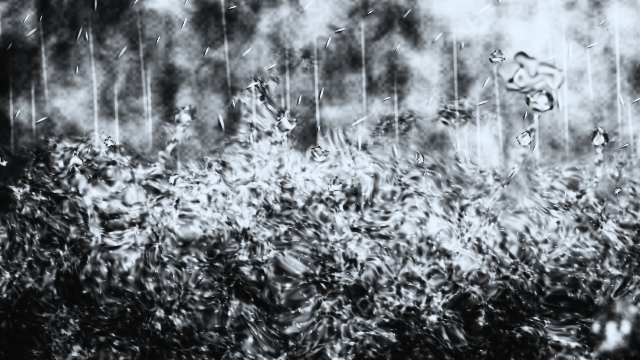
Reproduce this texture procedurally as a WebGL 2 fragment shader.

```glsl
#version 300 es
precision highp float;
// Rain striking water: a blurred grey backdrop, a ragged mass of glassy spray,
// thin strands, scattered drops and falling streaks. Layers add up in an
// unbounded "exposure" value that a logistic curve turns into cool greys.
uniform vec2 u_resolution;
out vec4 fragColor;

float hash(vec2 p) {
  return fract(sin(dot(p, vec2(127.1, 311.7))) * 43758.5453);
}

vec2 hash2(vec2 p) {
  return vec2(hash(p), hash(p + 37.3));
}

mat2 rotation(float a) {
  return mat2(cos(a), sin(a), -sin(a), cos(a));
}

float noise(vec2 p) {
  vec2 i = floor(p), f = fract(p);
  f = f * f * (3.0 - 2.0 * f);
  return mix(mix(hash(i), hash(i + vec2(1, 0)), f.x),
             mix(hash(i + vec2(0, 1)), hash(i + vec2(1, 1)), f.x), f.y);
}

// Noise centred on zero with a spread near one
float wave(vec2 p) {
  return (noise(p) - 0.5) * 4.6;
}

// Curved filaments, centred on zero
float ridge(vec2 p) {
  return 0.34 - abs(2.0 * noise(p) - 1.0);
}

vec2 warp(vec2 p, float scale, float amount) {
  return p + amount * (vec2(noise(p * scale), noise(p * scale + 19.7)) - 0.5);
}

// Scattered ellipses: bright glints of random size around one direction
float glints(vec2 p, float scale, float density, float stretch, float tilt) {
  vec2 g = p * scale, cell = floor(g);
  float light = 0.0;
  for (int j = -1; j <= 1; j++)
  for (int i = -1; i <= 1; i++) {
    vec2 c = cell + vec2(i, j), rnd = hash2(c + 5.1);
    vec2 d = rotation(tilt + 1.6 * (rnd.x - 0.5)) * (g - c - hash2(c));
    float r = mix(0.18, 0.5, rnd.y * rnd.y);
    float spot = 1.0 - smoothstep(0.2 * r, r, length(d * vec2(1.0 / stretch, 1.2)));
    light = max(light, spot * step(hash(c + 9.4), density));
  }
  return light;
}

// One clear drop: mottled body, dim rim, bright core; x = exposure, y = cover
vec2 drop(vec2 p, vec2 centre, float r) {
  vec2 d = (p - centre) / r;
  float l = length(d) + 0.4 * (noise(d * 2.5 + centre * 40.0) - 0.5);
  float core = 1.0 - smoothstep(0.1, 0.7, length(d - vec2(0.05, -0.25)));
  float body = 1.0 * wave(d * 3.5 + centre * 70.0) + 1.9 * core
             - 1.0 * smoothstep(0.55, 0.9, l) + 0.3;
  return vec2(body, 1.0 - smoothstep(0.75, 1.1, l));
}

// A bent string of water from base to tip; x = exposure, y = cover
vec2 strand(vec2 p, vec2 base, vec2 tip, float width) {
  vec2 axis = tip - base;
  float t = clamp(dot(p - base, axis) / dot(axis, axis), 0.0, 1.0);
  vec2 side = normalize(vec2(-axis.y, axis.x));
  float off = dot(p - base - axis * t, side) + 0.05 * t * (1.0 - t);
  float w = width * (0.55 + 0.9 * noise(vec2(t * 9.0, base.x * 30.0)));
  float d = length(vec2(off, dot(p - base - axis * t, normalize(axis)))) / w;
  float shade = 1.0 * wave(vec2(off / w * 1.5, t * 22.0)) + 0.8 - 1.2 * d * d;
  return vec2(shade + 0.3, 1.0 - smoothstep(0.5, 1.1, d));
}

// Thin falling lines, one per column, fading at both ends
float rain(vec2 p, float columns, float slant) {
  float x = (p.x + slant * p.y) * columns, id = floor(x);
  vec2 rnd = hash2(vec2(id, columns));
  float mid = 0.5 + 0.5 * rnd.y, reach = 0.1 + 0.16 * hash(vec2(columns, id));
  float along = 1.0 - smoothstep(0.3, 1.0, abs(p.y - mid) / reach);
  float off = abs(fract(x) - 0.2 - 0.6 * rnd.x) / columns;
  return along * (1.0 - smoothstep(0.001, 0.007, off)) * step(0.35, rnd.x);
}

// Soft shapes behind the spray, lit from the upper right
float backdrop(vec2 p) {
  vec2 q = warp(p, 14.0, 0.05);
  float v = 0.42 * wave(q * vec2(6, 5)) + 0.48 * wave(q * vec2(15, 13) + 7.0);
  v += 0.26 * wave(rotation(0.5) * q * vec2(28, 24)) + 0.2 * wave(p * vec2(34, 5));
  v += 0.15 * wave(rotation(0.6) * q * 52.0) + 0.12 * wave(p * 110.0);
  return v + 0.9 * (p.x - 0.85) + 0.9 * (p.y - 0.72);
}

// Sharp, churning water with glints, darker towards the bottom
float spray(vec2 p) {
  vec2 q = rotation(0.4) * warp(warp(p, 8.0, 0.06), 26.0, 0.022);
  float v = 0.42 * wave(p * vec2(5, 7) + 3.0) + 0.42 * wave(q * vec2(14, 19));
  v += 1.1 * ridge(q * vec2(22, 32)) + 1.3 * ridge(q * vec2(44, 62) + 11.0);
  v += 0.42 * wave(rotation(0.9) * q * 75.0) + 0.36 * wave(rotation(0.3) * q * vec2(110, 150));
  v += 1.2 * glints(warp(p, 30.0, 0.025), 26.0, 0.5, 1.4, 0.4);
  v += 1.1 * glints(warp(p, 60.0, 0.012), 50.0, 0.5, 1.5, 0.5);
  return v - 0.6 + 1.25 * (smoothstep(0.0, 0.5, p.y) - 0.68);
}

void main() {
  vec2 p = gl_FragCoord.xy / u_resolution.y;
  float width = u_resolution.x / u_resolution.y;

  // Spray rises to a ragged crest
  float crest = 0.55 + 0.15 * exp(-pow((p.x - 0.75) / 0.33, 2.0))
              + 0.24 * (noise(p * 7.0) - 0.5) + 0.16 * (noise(p * 21.0) - 0.5);
  float v = mix(backdrop(p), spray(p), smoothstep(-0.1, 0.1, crest - p.y));

  // Rain and short slanted dashes
  float air = smoothstep(0.4, 0.65, p.y);
  v += air * (0.9 * rain(p, 13.0, 0.03) + 0.7 * rain(p, 8.0, 0.08));
  vec2 dashes = vec2(glints(p, 13.0, 0.4, 0.16, 0.5), glints(p + 0.006, 13.0, 0.4, 0.16, 0.5));
  v += air * (2.0 * dashes.x - 0.8 * dashes.y);

  // Strands thrown up from the surface, each ending in a drop
  for (int i = 0; i < 6; i++) {
    vec2 rnd = hash2(vec2(i, 4.7));
    vec2 base = vec2((float(i) + rnd.x) / 6.0 * width, 0.26 + 0.24 * rnd.y);
    vec2 tip = base + vec2(0.2 * (rnd.y - 0.4), 0.13 + 0.16 * rnd.x);
    vec2 s = strand(warp(p, 26.0, 0.02), base, tip, 0.014);
    v = mix(v, s.x, 0.7 * s.y);
    s = drop(warp(p, 40.0, 0.02), tip, 0.02 + 0.03 * rnd.x * rnd.y);
    v = mix(v, s.x, 0.85 * s.y);
  }

  // Loose drops, a torn crown and one large drop near the lens
  for (int i = 0; i < 9; i++) {
    vec2 rnd = hash2(vec2(i, 8.3));
    vec2 s = drop(warp(p, 50.0, 0.015), vec2(rnd.x * width, 0.45 + 0.4 * rnd.y), 0.01 + 0.016 * hash(rnd));
    v = mix(v, s.x, 0.75 * s.y);
  }
  vec2 crown = drop(warp(p, 32.0, 0.04) * vec2(0.7, 1), vec2(0.58 * width, 0.79), 0.06);
  v = mix(v, crown.x + 0.3, 0.95 * crown.y);
  vec2 lens = drop(p * vec2(1, 0.8), vec2(0.96 * width, 0.07), 0.075);
  v = mix(v, lens.x, 0.8 * lens.y);

  // Shaded left and bottom edges, then the tone curve
  v -= 0.8 * (1.0 - smoothstep(0.0, 0.25, p.x)) + 0.4 * (1.0 - smoothstep(0.0, 0.12, p.y));
  float grey = 0.03 + 0.93 / (1.0 + exp(-1.7 * (v + 0.27)));
  fragColor = vec4(grey * vec3(0.95, 1.0, 1.045), 1.0);
}
```
